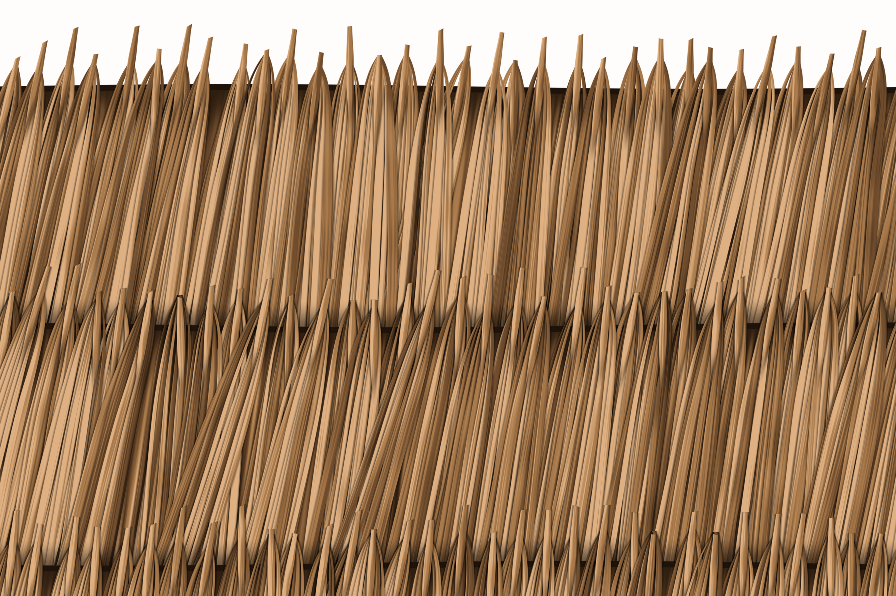
Reproduce this texture procedurally as a Shadertoy shader.

```glsl
const vec3 DEEP  = vec3(0.18, 0.115, 0.06);
const vec3 BROWN = vec3(0.44, 0.30, 0.175);
const vec3 STRAW = vec3(0.66, 0.475, 0.29);
const vec3 PALE  = vec3(0.87, 0.69, 0.51);
const vec3 SKY   = vec3(1.00, 0.99, 0.99);

const int ROWS = 3;
const int LEAVES = 9;
const float PITCH = 1.506 / 32.0;

float hash(vec2 p) {
    vec3 q = fract(vec3(p.xyx) * 0.1031);
    q += dot(q, q.yzx + 33.33);
    return fract((q.x + q.y) * q.z);
}

float noise(vec2 p) {
    vec2 i = floor(p), f = fract(p);
    f = f * f * (3.0 - 2.0 * f);
    return mix(mix(hash(i), hash(i + vec2(1, 0)), f.x),
               mix(hash(i + vec2(0, 1)), hash(i + vec2(1, 1)), f.x), f.y);
}

// Dried leaf colour for a tone from 0 (dark) to 1 (pale)
vec3 strawColor(float tone) {
    vec3 c = mix(DEEP, BROWN, smoothstep(0.0, 0.3, tone));
    c = mix(c, STRAW, smoothstep(0.3, 0.57, tone));
    return mix(c, PALE, smoothstep(0.57, 0.86, tone));
}

// Lays a strip over the colour, with a soft contact shadow beside it
void paintStrip(inout vec3 col, vec3 ink, float dist, float halfWidth, float mask, float shade, float px) {
    float a = abs(dist);
    col *= 1.0 - shade * mask * (1.0 - smoothstep(halfWidth, halfWidth + 0.004, a));
    float cover = 1.0 - smoothstep(halfWidth - 0.5 * px, halfWidth + 0.5 * px, a);
    col = mix(col, ink, cover * mask);
}

// One fan of leaves tied over the rod, with its cut stem on top
void paintBundle(inout vec3 col, vec2 p, float id, float row, float rod, float px) {
    vec2 key = vec2(id + 40.0, row * 17.0 + 3.0);
    float centre = (id + 0.5 + 0.4 * (hash(key) - 0.5)) * PITCH;
    float lean = 0.06 + 0.16 * noise(vec2(id * 0.35 + 20.0, row * 7.3));
    lean += 0.15 * step(0.86, hash(key + 5.1)) + 0.05 * (hash(key + 6.6) - 0.5);
    float apex = rod + 0.035 + 0.025 * hash(key + 9.7);
    float d = apex - p.y;
    float bundleTone = 0.16 * (hash(key + 2.3) - 0.5);
    float inSky = row < 0.5 ? smoothstep(-0.01, 0.03, rod - p.y) : 1.0;

    // Leaves
    if (d > 0.0) {
        float spread = 0.022 * (1.0 - exp(-d / 0.035)) + 0.05 * d;
        for (int j = 0; j < LEAVES; j++) {
            vec2 leaf = key * 3.7 + vec2(float(j) * 11.3, float(j) * 5.9);
            float h = hash(leaf), g = hash(leaf + 31.7);
            float u = (float(j) + 0.5 + 1.4 * (h - 0.5)) / float(LEAVES) * 2.0 - 1.0;
            float bend = 0.010 * (g - 0.5) * sin(d * 9.0 + h * 6.0);
            float x = p.x - (centre - lean * d + u * spread + bend * smoothstep(0.0, 0.2, d));
            float len = 0.46 + 0.12 * g;
            float width = mix(0.0024, 0.0068, smoothstep(0.0, 0.24, d)) * (0.5 + 0.9 * g);
            width *= 1.0 - smoothstep(len - 0.06, len, d);
            float side = clamp(x / max(width, 0.001), -1.0, 1.0);
            float streak = noise(vec2(x * 600.0 + h * 90.0, d * 5.0 + g * 20.0));
            float tone = 0.33 + 0.62 * hash(leaf + 7.9) + bundleTone;
            tone += 0.30 * (streak - 0.5) - 0.12 * side - 0.10 * abs(u);
            tone += 0.14 * (noise(vec2(h * 70.0, d * 16.0)) - 0.5);
            tone *= mix(0.70, 1.08, smoothstep(0.0, 0.16, d));
            paintStrip(col, strawColor(tone), x, width, 1.0, 0.36 * inSky, px);
        }
    }

    // Stem
    float tip = rod + 0.050 + 0.055 * hash(key + 13.1);
    float t = tip - p.y;
    float tilt = 0.7 * lean + 0.2 * (hash(key + 17.9) - 0.5);
    float x = p.x - centre + tilt * (apex - tip + t);
    float width = mix(0.0040, 0.0064, smoothstep(0.0, 0.06, t));
    width *= 1.0 - 0.7 * smoothstep(0.08, 0.18, t);
    float cut = x * 0.9 * (hash(key + 21.0) - 0.3);
    float mask = smoothstep(0.0, px, t + cut) * (1.0 - smoothstep(0.11, 0.18, t));
    float tone = 0.54 + 0.28 * hash(key + 25.0) - 0.26 * clamp(x / width, -1.0, 1.0);
    tone += 0.30 * (noise(vec2(x * 500.0 + id * 9.0, t * 25.0)) - 0.5);
    tone -= row < 0.5 ? 0.16 : 0.0;
    paintStrip(col, strawColor(tone), x, width, mask, 0.5 * inSky, px);
}

// Shadow, rod, underlying straw and all bundles of one course of thatch
void paintRow(inout vec3 col, vec2 p, float row, float px) {
    float rod = 0.85 - 0.4 * row + 0.004 * sin(p.x * 4.0 + row * 2.0);
    if (p.y > rod + 0.13) return;
    float depth = rod - p.y;
    if (row > 0.5) col *= mix(1.0, 0.5, smoothstep(-0.05, 0.0, depth));
    float under = noise(vec2((p.x + 0.14 * depth) * 170.0, depth * 3.0 + row * 9.0));
    float underTone = (0.02 + 0.85 * under) * smoothstep(-0.02, 0.12, depth);
    col = mix(col, strawColor(underTone), smoothstep(-px, px, depth));
    paintStrip(col, DEEP * 0.65, depth, 0.005, 1.0, 0.0, px);

    // Even bundles lie beneath odd ones
    float cell = floor(p.x / PITCH);
    for (int layer = 0; layer < 2; layer++) {
        for (int k = -2; k <= 5; k++) {
            float id = cell + float(k);
            if (int(mod(id, 2.0)) == layer) paintBundle(col, p, id, row, rod, px);
        }
    }
}

void mainImage(out vec4 fragColor, in vec2 fragCoord) {
    vec2 p = fragCoord / iResolution.y;
    float px = 1.0 / iResolution.y;
    vec3 col = SKY;
    for (int r = 0; r < ROWS; r++) paintRow(col, p, float(r), px);
    fragColor = vec4(col, 1.0);
}
```
